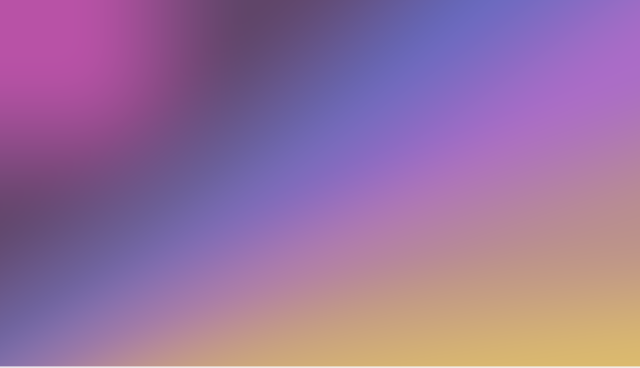
This background is drawn by a Shadertoy shader. Its source:

```glsl
// A soft diagonal gradient: magenta corner, dusky plum, blue, violet, rose, gold.
// Each colour is laid over the last by a smooth step across its own curve; the
// curves fan out, from steep at the upper left to shallow above a pale foot line.

// Distance from a point below the corner, using a rounded-square norm.
float cornerDistance(vec2 p) {
    vec2 q = pow(max(p - vec2(0.13, 0.085), 1e-4), vec2(2.6));
    return pow(q.x + q.y, 1.0 / 2.6);
}

void mainImage(out vec4 fragColor, in vec2 fragCoord) {
    // Canvas fractions, with depth measured down from the top edge.
    vec2 uv = fragCoord / iResolution.xy;
    float across = uv.x;
    float depth = 1.0 - uv.y;
    float fromRight = 1.0 - across;
    float bend = fromRight * fromRight * fromRight;

    // Magenta glow fading into plum.
    vec2 cornerPoint = vec2(across * iResolution.x / iResolution.y, depth);
    vec3 color = mix(vec3(0.72, 0.32, 0.65), vec3(0.375, 0.27, 0.41),
                     smoothstep(0.06, 0.57, cornerDistance(cornerPoint)));

    // Blue diagonal, greyer toward the lower left.
    vec3 blue = mix(vec3(0.45, 0.42, 0.67), vec3(0.40, 0.415, 0.75),
                    smoothstep(0.15, 0.75, across));
    float blueLevel = 1.33 * across + depth - 0.25 * across * depth;
    color = mix(color, blue, smoothstep(0.53, 1.06, blueLevel));

    // Violet band on the right.
    color = mix(color, vec3(0.67, 0.425, 0.78),
                smoothstep(0.86, 1.43, 1.25 * across + depth));

    // Rose and gold, along curves that dip toward the left.
    float roseLevel = depth - 0.45 * fromRight - 0.27 * bend
                    - 0.16 * across * fromRight;
    color = mix(color, vec3(0.73, 0.565, 0.55), smoothstep(0.16, 0.65, roseLevel));

    float goldLevel = depth - 0.20 * fromRight - 0.25 * bend;
    color = mix(color, vec3(0.86, 0.73, 0.43), smoothstep(0.59, 1.02, goldLevel));

    // Thin pale line along the foot, with a smoothed edge.
    float edge = 0.5 / iResolution.y;
    float foot = 1.0 - smoothstep(0.0043 - edge, 0.0043 + edge, uv.y);
    color = mix(color, vec3(0.96, 0.95, 0.95), 0.9 * foot);

    fragColor = vec4(color, 1.0);
}
```
